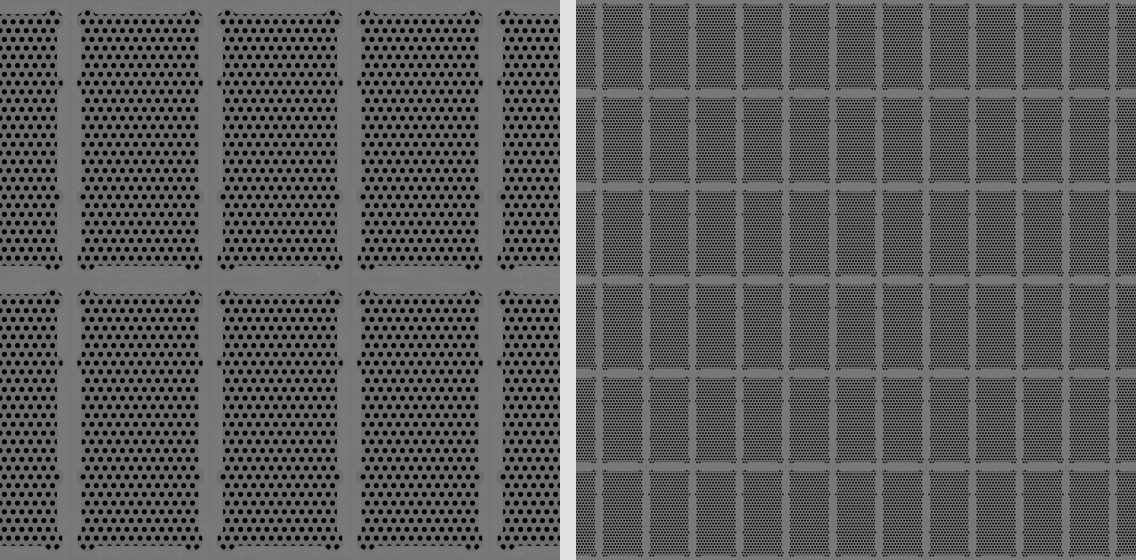
Left, the tile; right, the same tile 3 across and 3 down.
Give the GLSL for this texture, as a WebGL 2 fragment shader.

```glsl
#version 300 es
precision highp float;

uniform vec2 u_resolution;
out vec4 outColor;

// One unit is the pitch between holes; the canvas spans PITCHES units.
const float PITCHES = 64.0;
const vec2 PANEL = vec2(16.0, 32.0);
const float FRAME_GRAY = 0.472;
const float MESH_GRAY = 0.435;
const float RIM_GRAY = 0.36;

float hash(vec2 p) {
  return fract(sin(dot(p, vec2(127.1, 311.7))) * 43758.5453);
}

// Value noise that wraps after a whole number of cells.
float wrapNoise(vec2 p, float period) {
  vec2 i = floor(p);
  vec2 f = fract(p);
  f = f * f * (3.0 - 2.0 * f);
  float a = hash(mod(i, period));
  float b = hash(mod(i + vec2(1.0, 0.0), period));
  float c = hash(mod(i + vec2(0.0, 1.0), period));
  float d = hash(mod(i + vec2(1.0, 1.0), period));
  return mix(mix(a, b, f.x), mix(c, d, f.x), f.y);
}

float boxDistance(vec2 p, vec2 halfSize) {
  vec2 d = abs(p) - halfSize;
  return length(max(d, 0.0)) + min(max(d.x, d.y), 0.0);
}

float chamferBox(vec2 p, vec2 halfSize, float cut) {
  vec2 a = abs(p);
  float corner = (a.x + a.y - halfSize.x - halfSize.y + cut) * 0.7071;
  return max(boxDistance(p, halfSize), corner);
}

float coverage(float dist, float soft) {
  return 1.0 - smoothstep(-soft, soft, dist);
}

// Mesh window with corner lobes and two pairs of side tabs.
float windowDistance(vec2 q, float halfWidth) {
  vec2 a = abs(q);
  float body = boxDistance(q, vec2(halfWidth, 14.37));
  float lobe = chamferBox(a - vec2(6.0, 13.75), vec2(1.12, 1.15), 0.7);
  float tab = chamferBox(a - vec2(6.2, 6.5), vec2(0.95, 0.7), 0.35);
  return min(body, min(lobe, tab));
}

// Staggered rows: every other row moves by half a pitch.
float holeDistance(vec2 p, float radius) {
  float shift = 0.5 * mod(floor(p.y), 2.0);
  vec2 cell = vec2(fract(p.x - shift + 0.5), fract(p.y)) - 0.5;
  return length(cell) - radius;
}

// Slanted lines joining the holes of neighbouring rows.
float latticeDistance(vec2 p) {
  float slope = (p.y - 0.5) * 0.5;
  vec2 lines = abs(fract(vec2(p.x - slope, p.x + slope) + 0.5) - 0.5);
  return min(lines.x, lines.y) * 0.894;
}

// Rivets mirrored along all four sides of a panel.
float rivetDistance(vec2 q) {
  vec2 a = abs(q);
  float side = length(a - vec2(7.3, 12.1));
  float end = length(a - vec2(4.5, 15.3));
  return min(side, end) - 0.2;
}

void main() {
  vec2 p = gl_FragCoord.xy / u_resolution * PITCHES;
  float pixel = PITCHES / min(u_resolution.x, u_resolution.y);
  float soft = max(0.07, 0.6 * pixel);

  // Local position, centred on each panel.
  float column = floor(p.x / PANEL.x + 0.5);
  vec2 q = vec2(p.x - column * PANEL.x, mod(p.y, PANEL.y) - 0.5 * PANEL.y);
  float halfWidth = 6.5 + 0.17 * mod(column, 2.0);
  float opening = windowDistance(q, halfWidth);
  float inside = coverage(opening, soft);

  // Painted frame with seams, faint rivets and worn patches.
  float wear = wrapNoise(p * 0.5, 32.0) * wrapNoise(p * 2.0, 128.0);
  float frame = FRAME_GRAY + 0.016 * (wear - 0.25);
  vec2 toSeam = 0.5 * PANEL - abs(q);
  frame -= 0.045 * coverage(min(toSeam.x, toSeam.y) - 0.04, soft);
  float rivet = rivetDistance(q);
  float rivetWear = 0.5 + 0.5 * wrapNoise(p, 64.0);
  frame += 0.035 * rivetWear * coverage(rivet, soft);
  frame -= 0.02 * coverage(abs(rivet) - 0.03, soft);

  // Perforated sheet below the frame.
  float mesh = MESH_GRAY - 0.05 * coverage(latticeDistance(p) - 0.04, soft);
  mesh *= 1.0 - coverage(holeDistance(p, 0.295), soft);

  // A thin broken rim marks the lobes and tabs.
  float gray = mix(frame, mesh, inside);
  float beyondBody = smoothstep(0.0, 0.15, boxDistance(q, vec2(halfWidth, 14.37)));
  float rim = coverage(abs(opening - 0.05) - 0.04, soft) * beyondBody;
  rim *= 0.4 + 0.6 * wrapNoise(p * 1.5, 96.0);
  gray = mix(gray, min(gray, RIM_GRAY), rim);
  outColor = vec4(vec3(gray), 1.0);
}
```
